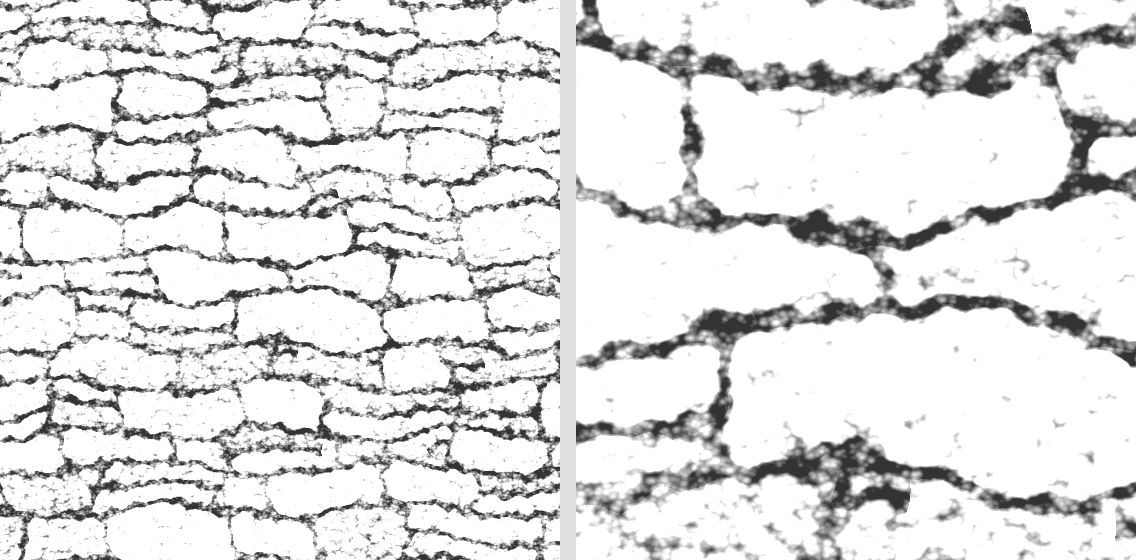
Left: the whole. Right: its middle third, enlarged.
Reproduce this texture map procedurally as a three.js fragment shader.

```glsl
varying vec2 vUv;

float hash(vec2 p) {
  return fract(sin(dot(p, vec2(127.1, 311.7))) * 43758.5453);
}

// Cellular noise: distance to the nearest scattered point
float cells(vec2 p) {
  vec2 base = floor(p);
  float nearest = 2.0;
  for (int y = -1; y <= 1; y++) {
    for (int x = -1; x <= 1; x++) {
      vec2 id = base + vec2(float(x), float(y));
      vec2 point = id + vec2(hash(id), hash(id + 57.3));
      nearest = min(nearest, distance(p, point));
    }
  }
  return nearest;
}

// Three layers of cells, centred near zero
float grain(vec2 uv) {
  return 0.45 * cells(uv * vec2(50.0, 70.0))
       + 0.33 * cells(uv * vec2(105.0, 135.0) + 11.0)
       + 0.22 * cells(uv * vec2(200.0, 240.0) + 23.0) - 0.45;
}

// Wavy bed joint below course j
float bedJoint(float j, float x) {
  float wave = sin(x * (14.0 + 8.0 * hash(vec2(j, 5.0))) + 6.3 * hash(vec2(j, 8.0)));
  return j + 0.4 * (hash(vec2(j, 3.0)) - 0.5) + 0.17 * wave;
}

// Leaning side joint to the left of stone k in course j
float sideJoint(float k, float j, float y) {
  float lean = 0.3 * (hash(vec2(k, j + 40.0)) - 0.5) * (y - j - 0.5);
  return k + 0.7 * (hash(vec2(k, j)) - 0.5) + lean;
}

void main() {
  const vec2 COUNT = vec2(5.5, 13.0);

  // Ragged outlines
  vec2 uv = vUv + 0.004 * sin(vUv.yx * vec2(43.0, 37.0) + 2.0 * sin(vUv * 29.0));
  uv += 0.014 * (vec2(cells(vUv * 32.0), cells(vUv * 36.0 + 7.0)) - 0.45);

  // Find the course, then the stone within it
  float y = uv.y * COUNT.y;
  float j = floor(y);
  j += step(bedJoint(j + 1.0, uv.x), y) - step(y, bedJoint(j, uv.x));
  float x = uv.x * COUNT.x + 7.0 * hash(vec2(j, 1.0));
  float k = floor(x);
  k += step(sideJoint(k + 1.0, j, y), x) - step(x, sideJoint(k, j, y));

  vec2 low = vec2(sideJoint(k, j, y), bedJoint(j, uv.x));
  vec2 high = vec2(sideJoint(k + 1.0, j, y), bedJoint(j + 1.0, uv.x));
  vec2 id = vec2(k, j);

  // Some tall places hold two thin stones
  if (hash(id + 17.0) < 0.3 && high.y - low.y > 0.8) {
    float middle = mix(low.y, high.y, 0.35 + 0.3 * hash(id + 29.0));
    if (y < middle) {
      high.y = middle;
    } else {
      low.y = middle;
      id += 0.5;
    }
  }

  // Rounded stone, with the widest gap beneath it
  low = low / COUNT + vec2(0.004, 0.009);
  high = high / COUNT - vec2(0.004, 0.002);
  vec2 pos = vec2(x, y) / COUNT;
  vec2 halfSize = max(0.5 * (high - low), 0.003);
  float radius = min(0.024, 0.8 * min(halfSize.x, halfSize.y));
  vec2 q = abs(pos - 0.5 * (low + high)) - halfSize + radius;
  float d = length(max(q, 0.0)) + min(max(q.x, q.y), 0.0) - radius;

  // Bleached faces with flecks, denser on rough stones and undersides
  float flecks = 2.5 * grain(vUv);
  float drift = sin(vUv.x * 19.0 + 2.0 * sin(vUv.y * 13.0))
              * sin(vUv.y * 23.0 + 2.0 * sin(vUv.x * 11.0));
  float rough = pow(hash(id + 71.0), 3.0);
  float under = exp(-max(pos.y - low.y, 0.0) / 0.012);
  float face = flecks - mix(0.58, 0.12, rough) + 0.35 * under + 0.1 * drift;

  // Broken, shadowed joints
  float joint = 0.42 + 0.2 * drift + 0.2 * under + 0.9 * flecks;
  float shade = mix(face, joint, smoothstep(-0.003, 0.002, d));

  gl_FragColor = vec4(vec3(1.0 - clamp(shade, 0.0, 0.8)), 1.0);
}
```
